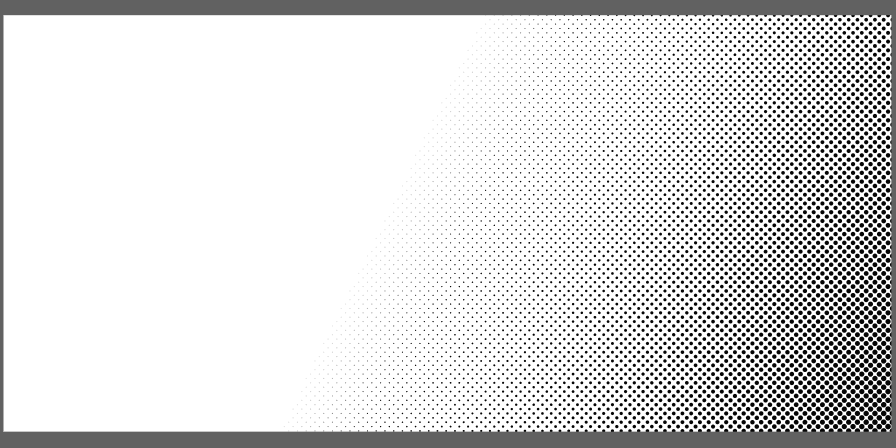
A WebGL 2 fragment shader for this background:

```glsl
#version 300 es
precision highp float;

uniform vec2 u_resolution;
out vec4 fragColor;

// Signed distance to an axis-aligned box
float boxDistance(vec2 p, vec2 center, vec2 halfSize) {
  vec2 d = abs(p - center) - halfSize;
  return length(max(d, 0.0)) + min(max(d.x, d.y), 0.0);
}

// Ink coverage of a staggered dot lattice whose dots grow to the lower right
float halftone(vec2 p, float pixel) {
  const float cell = 0.01953;
  vec2 anchor = vec2(1.328, 0.663);

  // Nearest dot on the diagonal lattice
  vec2 q = (p - anchor) / cell;
  vec2 id = floor(vec2(q.x + q.y, q.x - q.y) + 0.5);
  vec2 dotCenter = anchor + 0.5 * cell * vec2(id.x + id.y, id.x - id.y);

  // Dots begin at a slanted line and swell with distance from it
  float along = dot(dotCenter - vec2(0.625, 0.036), vec2(0.898, -0.440));
  float radius = step(0.0, along) * (0.0004 + 0.0048 * along);

  // Dots below pixel size fade in proportion to their area
  float drawn = max(radius, 0.55 * pixel);
  float fade = radius * radius / (drawn * drawn);
  return fade * clamp(0.5 + (drawn - distance(p, dotCenter)) / pixel, 0.0, 1.0);
}

void main() {
  float pixel = 1.0 / u_resolution.y;
  vec2 p = gl_FragCoord.xy * pixel;

  vec3 frameGray = vec3(0.38);
  vec3 ink = vec3(0.02);
  vec3 paper = mix(vec3(1.0), ink, halftone(p, pixel));

  // White sheet inside the gray frame
  float edge = boxDistance(p, vec2(0.9987, 0.5013), vec2(0.9909, 0.4648));
  float sheet = clamp(0.5 - edge / pixel, 0.0, 1.0);
  fragColor = vec4(mix(frameGray, paper, sheet), 1.0);
}
```
